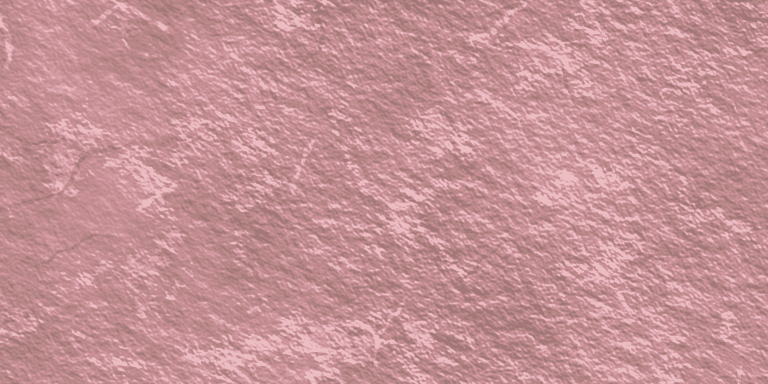
Give the GLSL for this texture, as a WebGL 2 fragment shader.

```glsl
#version 300 es
precision highp float;
// Weathered pink stone: fine gritty grain slanting down to the right, lit
// from above, over cloudy stains, ragged pale patches, veins and thin cracks.
// Everything is summed into one tone, which a four-colour ramp then tints.

uniform vec2 u_resolution;
out vec4 fragColor;

// Pseudo-random unit vector for a lattice cell
vec2 cellGradient(vec2 cell) {
  uvec2 k = uvec2(ivec2(cell) + 32768);
  uint h = k.x * 1597334677u ^ k.y * 3812015801u;
  h = (h ^ (h >> 15)) * 2246822519u;
  h ^= h >> 13;
  float angle = float(h & 65535u) / 65536.0 * 6.28318;
  return vec2(cos(angle), sin(angle));
}

float gradientNoise(vec2 p) {
  vec2 i = floor(p), f = p - i;
  vec2 u = f * f * f * (f * (f * 6.0 - 15.0) + 10.0);
  vec2 x = vec2(1, 0), y = vec2(0, 1);
  float low = mix(dot(cellGradient(i), f), dot(cellGradient(i + x), f - x), u.x);
  float high = mix(dot(cellGradient(i + y), f - y), dot(cellGradient(i + 1.0), f - 1.0), u.x);
  return mix(low, high, u.y);
}

// Octaves are turned against each other to hide the lattice
float fbm(vec2 p, int octaves, float gain) {
  float sum = 0.0, amplitude = 1.0;
  for (int i = 0; i < octaves; i++) {
    sum += amplitude * gradientNoise(p);
    p = mat2(1.62, 1.22, -1.22, 1.62) * p + vec2(17.3, 9.1);
    amplitude *= gain;
  }
  return sum;
}

// Surface height: grains stretched along a line falling to the right
float stoneHeight(vec2 p) {
  vec2 grain = vec2(dot(p, vec2(0.87, -0.49)), dot(p, vec2(0.49, 0.87)));
  float height = 0.0, frequency = 16.0, amplitude = 1.0;
  for (int i = 0; i < 4; i++) {
    height += amplitude * gradientNoise(grain * vec2(0.8, 1.15) * frequency + 31.7 * float(i));
    frequency *= 1.97;
    amplitude *= 0.7;
  }
  return height;
}

// Soft line along the zero contour of a noise field
float contourLine(float field, float width) {
  return 1.0 - smoothstep(0.4 * width, width, abs(field));
}

vec3 stoneColor(float tone) {
  vec3 dark = vec3(0.71, 0.52, 0.52), mid = vec3(0.78, 0.56, 0.58);
  vec3 light = vec3(0.84, 0.62, 0.65), pale = vec3(0.92, 0.74, 0.76);
  vec3 color = mix(dark * 0.9, dark, smoothstep(-2.4, -1.1, tone));
  color = mix(color, mid, clamp((tone + 1.1) / 1.15, 0.0, 1.0));
  color = mix(color, light, clamp((tone - 0.05) / 0.9, 0.0, 1.0));
  return mix(color, pale, clamp((tone - 0.95) / 0.9, 0.0, 1.0));
}

void main() {
  vec2 p = gl_FragCoord.xy / u_resolution.y;
  vec2 ragged = p + 0.014 * vec2(fbm(p * 13.0, 3, 0.7), fbm(p * 13.0 + 40.0, 3, 0.7));

  // Relief: slope towards the light, smoother on the left side
  float relief = stoneHeight(p) - stoneHeight(p + 0.0055 * vec2(0.35, 0.94));
  float roughness = mix(0.78, 1.1, smoothstep(0.2, 0.9, p.x))
                  + 0.6 * gradientNoise(p * 1.9 + 5.0);
  float tone = -0.28 + 4.9 * roughness * relief;

  // Cloudy stains, and pale patches whose edges follow the grain
  tone += 1.45 * fbm(ragged * 2.3 + 11.0, 5, 0.6);
  float patchField = fbm(ragged * 4.2 + 63.0, 5, 0.68) + 0.5 * relief;
  tone += 1.2 * smoothstep(0.27, 0.5, patchField);

  // Pale veins, broken into short runs
  float veinRuns = smoothstep(0.16, 0.24, fbm(p * 2.7 + 27.0, 3, 0.5));
  tone += 1.6 * veinRuns * contourLine(gradientNoise(ragged * vec2(2.6, 2.1) + 91.0), 0.022);

  // Thin dark cracks
  float crackRuns = smoothstep(0.1, 0.25, fbm(p * 2.7 + 74.0, 2, 0.5));
  tone -= 1.3 * crackRuns * contourLine(gradientNoise(ragged * vec2(2.4, 3.2) + 132.0), 0.014);

  fragColor = vec4(stoneColor(tone), 1.0);
}
```
